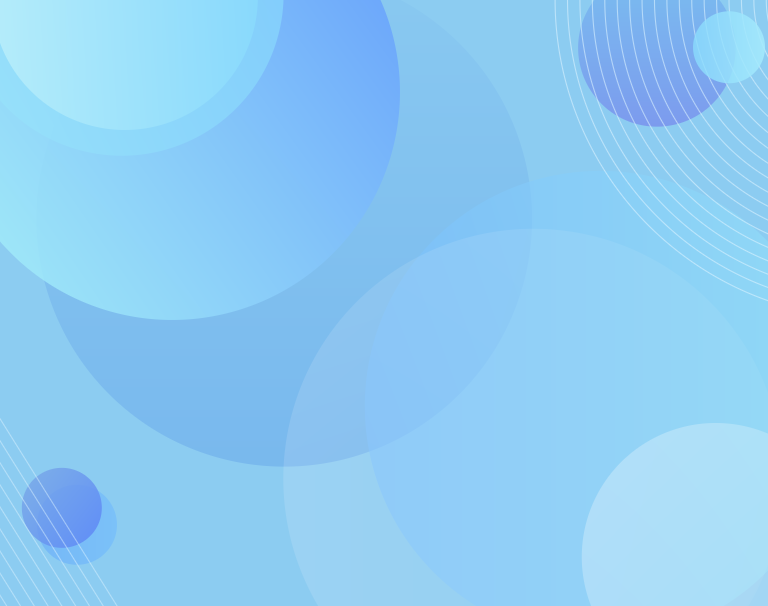
Reproduce this background procedurally as a Shadertoy shader.

```glsl
// Soft blue backdrop of overlapping translucent discs with thin line groups.
// Each disc carries a linear colour and opacity gradient and is blended in order;
// arcs and diagonals repeat one line at a fixed spacing. Canvas height is 1.

// Antialiased coverage of a signed distance.
float cover(float dist, float px) {
    return clamp(0.5 - dist / px, 0.0, 1.0);
}

// Blends a disc over base; tints hold colour and opacity at both ends of dir.
vec3 disc(vec3 base, vec2 p, float px, vec2 center, float radius,
          vec4 startTint, vec4 endTint, vec2 dir) {
    vec2 q = p - center;
    float t = clamp(0.5 + 0.5 * dot(q, dir) / radius, 0.0, 1.0);
    vec4 tint = mix(startTint, endTint, t);
    return mix(base, tint.rgb, tint.a * cover(length(q) - radius, px));
}

// A limited run of thin lines, counted from depth zero inward.
float lines(float depth, float spacing, float count, float px) {
    const float halfWidth = 0.0009;
    float index = clamp(floor(depth / spacing + 0.5), 0.0, count - 1.0);
    return cover(abs(depth - index * spacing) - halfWidth, px);
}

void mainImage(out vec4 fragColor, in vec2 fragCoord) {
    vec2 p = fragCoord / iResolution.y;
    float px = 1.0 / iResolution.y;

    const vec2 RIGHT = vec2(1.0, 0.0);
    const vec2 DOWN = vec2(0.0, -1.0);
    const vec2 UP_RIGHT = vec2(0.8, 0.6);
    const vec2 DOWN_RIGHT = vec2(0.8, -0.6);
    const vec3 SKY = vec3(0.55, 0.80, 0.945);
    const vec3 LINE = vec3(0.86, 0.95, 1.0);

    vec3 color = SKY;

    // Large shaded disc, fading out towards its top
    color = disc(color, p, px, vec2(0.469, 0.639), 0.409,
                 vec4(0.47, 0.72, 0.93, 0.15), vec4(0.47, 0.72, 0.93, 0.95), DOWN);

    // Upper left: bright disc with two nested discs
    color = disc(color, p, px, vec2(0.284, 0.848), 0.376,
                 vec4(0.63, 0.92, 0.98, 0.82), vec4(0.42, 0.65, 0.985, 0.95), UP_RIGHT);
    color = disc(color, p, px, vec2(0.201, 1.010), 0.267,
                 vec4(0.60, 0.90, 0.98, 0.5), vec4(0.54, 0.86, 0.99, 0.65), RIGHT);
    color = disc(color, p, px, vec2(0.206, 1.005), 0.2195,
                 vec4(0.74, 0.94, 0.98, 0.8), vec4(0.54, 0.86, 0.99, 0.8), RIGHT);

    // Lower right: blue to cyan disc, pale corner disc and veil
    color = disc(color, p, px, vec2(0.990, 0.330), 0.388,
                 vec4(0.48, 0.75, 0.99, 0.6), vec4(0.58, 0.88, 0.97, 0.65), RIGHT);
    color = disc(color, p, px, vec2(1.181, 0.081), 0.221,
                 vec4(1.0, 1.0, 1.0, 0.28), vec4(1.0, 1.0, 1.0, 0.16), DOWN_RIGHT);
    color = disc(color, p, px, vec2(0.880, 0.210), 0.4125,
                 vec4(1.0, 0.98, 1.0, 0.13), vec4(0.92, 0.97, 0.96, 0.06), RIGHT);

    // Upper right: violet disc, concentric arcs and a small cyan disc
    color = disc(color, p, px, vec2(1.084, 0.921), 0.130,
                 vec4(0.47, 0.74, 0.94, 0.9), vec4(0.48, 0.59, 0.93, 0.92), DOWN);
    float arcDepth = 0.526 - length(p - vec2(1.442, 1.0));
    color = mix(color, LINE, 0.6 * lines(arcDepth, 0.0205, 18.0, px));
    color = disc(color, p, px, vec2(1.203, 0.922), 0.0594,
                 vec4(0.54, 0.86, 0.99, 0.8), vec4(0.65, 0.92, 0.99, 0.85), RIGHT);

    // Lower left: paired small discs under diagonal lines
    color = disc(color, p, px, vec2(0.127, 0.134), 0.066,
                 vec4(0.44, 0.70, 0.97, 0.8), vec4(0.47, 0.75, 0.98, 0.85), RIGHT);
    color = disc(color, p, px, vec2(0.102, 0.162), 0.066,
                 vec4(0.46, 0.64, 0.91, 0.8), vec4(0.38, 0.55, 0.96, 0.9), DOWN_RIGHT);
    float diagonalDepth = 0.1638 - dot(p, vec2(0.848, 0.530));
    color = mix(color, LINE, 0.5 * lines(diagonalDepth, 0.0193, 9.0, px));

    fragColor = vec4(color, 1.0);
}
```
